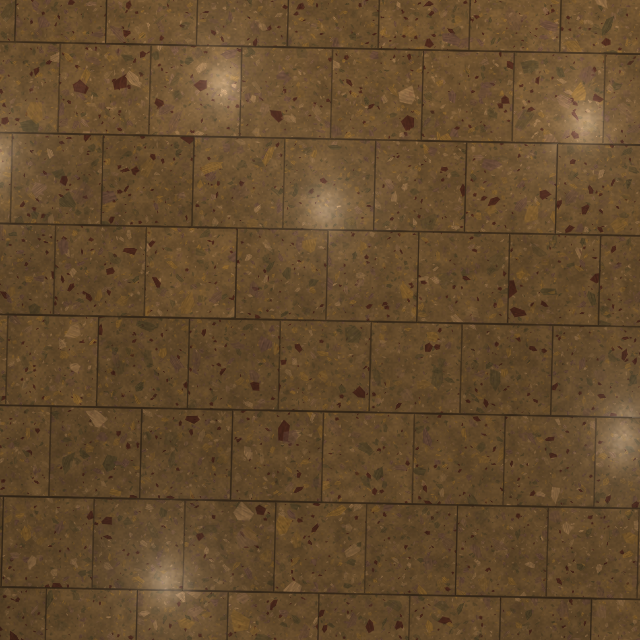
This texture is drawn by a Shadertoy shader. Its source:

```glsl
// Polished brown terrazzo floor: staggered square tiles with angular stone chips and lamp reflections.

const float PITCH = 0.142;                      // tile size, about seven across
const vec2 ORIGIN = vec2(0.0957, 0.0651);       // first joint crossing, from the top left
const vec2 SKEW = vec2(0.025, -0.0195);         // slight lean of the joints
const vec3 MATRIX = vec3(0.375, 0.278, 0.160);
const vec3 JOINT = vec3(0.19, 0.14, 0.085);
const vec3 MAUVE = vec3(0.345, 0.240, 0.190);
const vec3 MAROON = vec3(0.240, 0.115, 0.080);
const vec3 OCHRE = vec3(0.470, 0.335, 0.145);
const vec3 TAN = vec3(0.520, 0.390, 0.250);
const vec3 OLIVE = vec3(0.265, 0.220, 0.130);
const vec3 LAMP = vec3(0.30, 0.285, 0.27);

float hash(vec2 p) {
    return fract(sin(dot(p, vec2(127.1, 311.7))) * 43758.5453);
}

float noise(vec2 p) {
    vec2 i = floor(p), f = fract(p);
    f = f * f * (3.0 - 2.0 * f);
    return mix(mix(hash(i), hash(i + vec2(1, 0)), f.x),
               mix(hash(i + vec2(0, 1)), hash(i + vec2(1, 1)), f.x), f.y);
}

vec2 direction(float angle) {
    return vec2(cos(angle), sin(angle));
}

// Signed distance to an irregular convex fragment.
float fragment(vec2 p, float radius, vec2 seed) {
    float d = -radius;
    for (int i = 0; i < 5; i++) {
        float side = float(i);
        float turn = (side + 0.7 * hash(seed + side * 1.7)) * 1.2566;
        float reach = radius * mix(0.55, 1.0, hash(seed + side * 2.3 + 9.0));
        d = max(d, dot(p, direction(turn)) - reach);
    }
    return d;
}

// Stone colour; warmth shifts the blend of each tile towards ochre.
vec3 stoneColor(float pick, float warmth) {
    if (pick < 0.09) return MAROON;
    if (pick < 0.38 - 0.15 * warmth) return MAUVE;
    if (pick < 0.56) return OLIVE;
    if (pick < 0.70 + 0.15 * warmth) return OCHRE;
    return pick < 0.90 ? TAN : mix(MAUVE, TAN, 0.5);
}

// Lays one size class of chips over the given colour.
vec3 addChips(vec3 color, vec2 p, float cellSize, float pixel, vec2 seed, float warmth) {
    vec2 q = p / cellSize, home = floor(q);
    float blur = 0.8 * pixel / cellSize;
    for (int y = -1; y <= 1; y++)
    for (int x = -1; x <= 1; x++) {
        vec2 cell = home + vec2(x, y);
        vec2 id = cell + seed;
        float size = hash(id + 3.1);
        vec2 center = cell + vec2(hash(id + 5.3), hash(id + 7.9));
        vec2 axis = direction(6.2832 * hash(id + 11.7));
        vec2 local = mat2(axis.x, -axis.y, axis.y, axis.x) * (q - center);
        local.y *= mix(1.0, 2.4, hash(id + 13.3));
        float d = fragment(local, mix(0.13, 0.54, size * size), id);
        float cover = 1.0 - smoothstep(-blur, blur, d);
        float pick = hash(id + 17.9);
        float strength = pick < 0.09 ? 0.85 : mix(0.15, 0.8, hash(id + 19.1));
        float veins = noise(local * vec2(3.0, 15.0) + id) - 0.5;
        vec3 stone = stoneColor(pick, warmth) * (1.0 + 0.28 * veins);
        color = mix(color, stone, cover * strength);
    }
    return color;
}

// Blurred lamps mirrored in the polish: x is the tight core, y the wide haze.
vec2 reflections(vec2 p) {
    const vec2 lamps[6] = vec2[6](vec2(0.345, 0.875), vec2(0.905, 0.800),
        vec2(0.512, 0.672), vec2(0.985, 0.325), vec2(0.262, 0.095), vec2(0.0, 0.755));
    vec2 glow = vec2(0.0);
    for (int i = 0; i < 6; i++) {
        vec2 away = (p - lamps[i]) * vec2(1.0, 0.85);
        float r2 = dot(away, away);
        glow += vec2(exp(-r2 / 0.0009), exp(-r2 / 0.0085));
    }
    return glow;
}

void mainImage(out vec4 fragColor, in vec2 fragCoord) {
    vec2 p = fragCoord / iResolution.xy;
    float pixel = 1.0 / iResolution.y;

    // Tile layout: every other row shifts by half a tile
    vec2 down = vec2(p.x, 1.0 - p.y);
    vec2 grid = (down + SKEW * down.yx - ORIGIN) / PITCH;
    float row = floor(grid.y);
    grid.x += 0.5 * mod(row, 2.0);
    vec2 tile = floor(grid);
    vec2 seed = tile * 37.0 + 50.0;
    float warmth = pow(hash(seed), 3.0);

    // Mottled binder and three sizes of chips
    vec2 local = (grid - tile) * PITCH;
    vec3 color = MATRIX * (0.90 + 0.20 * noise(local * 70.0 + seed));
    color = addChips(color, local, 0.0085, pixel, seed + 0.3, warmth);
    color = addChips(color, local, 0.017, pixel, seed + 0.6, warmth);
    color = addChips(color, local, 0.034, pixel, seed + 0.9, warmth);
    color *= 0.94 + 0.12 * noise(p * 330.0);
    color *= 0.95 + 0.10 * hash(seed + 4.0);

    // Thin worn joints, the upright ones fainter
    vec2 gap = (0.5 - abs(fract(grid) - 0.5)) * PITCH;
    float wear = noise(p * 45.0);
    vec2 halfWidth = vec2(0.0009, 0.0012) + 0.0005 * wear;
    vec2 line = 1.0 - smoothstep(halfWidth - 0.7 * pixel, halfWidth + 0.7 * pixel, gap);
    float upright = mix(0.6, 0.95, hash(vec2(floor(grid.x + 0.5), row)));
    color = mix(color, JOINT, max(line.x * upright, line.y * mix(0.75, 1.0, wear)));

    // Room light, and reflections that break where tiles tilt
    vec2 tilt = 0.03 * (vec2(hash(seed + 21.0), hash(seed + 23.0)) - 0.5);
    vec2 glow = reflections(p + tilt);
    color *= 0.93 + 0.13 * smoothstep(0.2, 0.9, p.y) + 0.05 * smoothstep(0.0, 0.3, p.x);
    color += LAMP * (0.62 * glow.x * (0.8 + 0.4 * noise(p * 200.0)) + 0.27 * glow.y);
    fragColor = vec4(color, 1.0);
}
```
